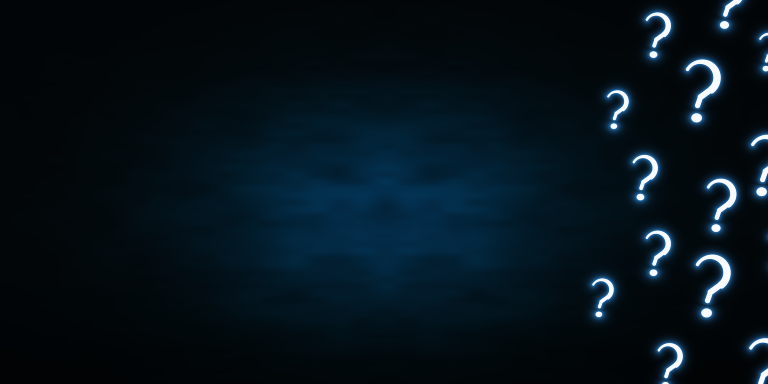
Write a WebGL 1 fragment shader that draws this background.

```glsl
precision highp float;
// Dark backdrop with a streaked blue glow and glowing question marks at the right.
uniform vec2 u_resolution;

float hash(vec2 p) {
  vec3 q = fract(p.xyx * vec3(0.1031, 0.103, 0.0973));
  q += dot(q, q.yzx + 33.33);
  return fract((q.x + q.y) * q.z);
}

float noise(vec2 p) {
  vec2 i = floor(p), f = fract(p);
  f = f * f * (3.0 - 2.0 * f);
  return mix(mix(hash(i), hash(i + vec2(1, 0)), f.x),
             mix(hash(i + vec2(0, 1)), hash(i + 1.0), f.x), f.y);
}

float segment(vec2 p, vec2 a, vec2 b) {
  vec2 ab = b - a;
  return length(p - a - ab * clamp(dot(p - a, ab) / dot(ab, ab), 0.0, 1.0));
}

// Signed distance to a question mark of unit height
float questionMark(vec2 p) {
  // Hook: an arc that thins towards its left tip
  vec2 q = p - vec2(-0.03, 0.2);
  float mid = 0.86;
  vec2 axis = vec2(cos(mid), sin(mid));
  float turn = atan(axis.x * q.y - axis.y * q.x, dot(axis, q));
  turn = clamp(turn, -1.74, 1.74);
  float angle = mid + turn;
  float width = mix(0.057, 0.026, smoothstep(-0.8, 1.5, turn));
  float d = length(q - 0.245 * vec2(cos(angle), sin(angle))) - width;
  // Neck, stem and dot
  d = min(d, segment(p, vec2(0.125, 0.02), vec2(-0.04, -0.1)) - 0.045);
  d = min(d, segment(p, vec2(-0.04, -0.1), vec2(-0.085, -0.23)) - 0.04);
  return min(d, length((p - vec2(-0.1, -0.42)) * vec2(0.85, 1.0)) - 0.07);
}

// Two marks of one size, the second displaced by drift
float lane(vec2 p, vec2 start, vec2 drift, float size) {
  float d = 9.0;
  for (int i = 0; i < 2; i++) {
    vec2 centre = start + drift * float(i);
    d = min(d, size * questionMark((p - centre) / size));
  }
  return d;
}

void main() {
  vec2 p = gl_FragCoord.xy / u_resolution.y;

  // Central glow, broken by mirrored horizontal streaks
  vec2 g = p - vec2(1.005, 0.45);
  float glow = exp(-g.x * g.x / 0.25 - g.y * g.y / 0.085);
  vec2 mirrored = vec2(abs(g.x), p.y);
  float streaks = 0.6 * noise(mirrored * vec2(8.0, 22.0) + 3.0)
                + 0.4 * noise(mirrored * vec2(17.0, 55.0) + 19.0);
  vec3 glowColor = mix(vec3(0.0, 0.14, 0.18), vec3(0.005, 0.155, 0.265), sqrt(glow));
  vec3 color = vec3(0.006, 0.018, 0.026) * (0.6 + 0.4 * smoothstep(0.0, 0.3, p.y));
  color += glowColor * glow * (0.68 + 0.58 * streaks);
  // Faint streaks in the surrounding dark
  color += vec3(0.0, 0.012, 0.015) * streaks * exp(-g.x * g.x - g.y * g.y * 4.0);

  // Lanes of question marks
  float d = lane(p, vec2(1.714, 0.909), vec2(0.0, -0.568), 0.122);
  d = min(d, lane(p, vec2(1.901, 0.995), vec2(-0.022, -0.529), 0.143));
  d = min(d, lane(p, vec2(2.005, 0.865), vec2(0.026, -0.516), 0.104));
  d = min(d, lane(p, vec2(1.831, 0.764), vec2(0.026, -0.508), 0.169));
  d = min(d, lane(p, vec2(1.609, 0.715), vec2(-0.039, -0.49), 0.104));
  d = min(d, lane(p, vec2(1.68, 0.538), vec2(0.065, -0.49), 0.122));
  d = min(d, lane(p, vec2(2.0, 0.57), vec2(-0.005, -0.53), 0.165));

  // Blue halo and white fill
  float outside = max(d, 0.0);
  color += vec3(0.13, 0.4, 0.65) * exp(-outside / 0.008);
  float pixel = 1.0 / u_resolution.y;
  color = mix(color, vec3(0.97, 0.98, 1.0), smoothstep(0.6, -0.6, d / pixel));

  gl_FragColor = vec4(color, 1.0);
}
```
